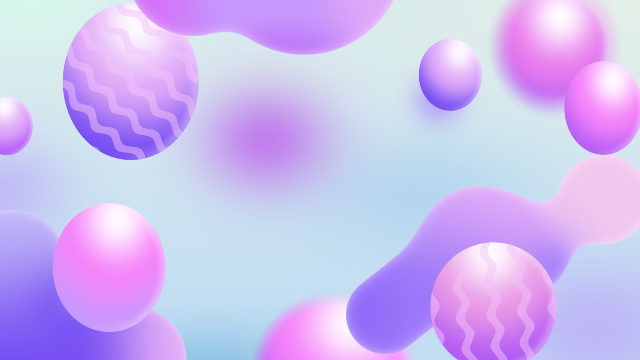
Give the GLSL for this background, as a WebGL 1 fragment shader.

```glsl
precision highp float;
uniform vec2 u_resolution;

// Layout space: 16 wide by 9 high, origin at the lower left
const float HEIGHT = 9.0;

// Backdrop colours
const vec3 SKY_LOW = vec3(0.76, 0.87, 0.95);
const vec3 SKY_HIGH = vec3(0.85, 0.92, 0.93);
const vec3 MINT = vec3(0.84, 0.98, 0.92);
const vec3 CREAM = vec3(0.90, 0.94, 0.90);
const vec3 AZURE = vec3(0.68, 0.82, 0.93);
const vec3 CERULEAN = vec3(0.52, 0.74, 0.88);
const vec3 LAVENDER = vec3(0.74, 0.70, 0.97);
const vec3 ORCHID = vec3(0.75, 0.48, 0.93);

// Shape colours
const vec3 WHITE = vec3(1.0, 0.98, 1.0);
const vec3 BLUSH = vec3(0.94, 0.78, 0.93);
const vec3 PINK = vec3(0.87, 0.66, 0.97);
const vec3 MAGENTA = vec3(0.96, 0.52, 0.98);
const vec3 ROSE = vec3(0.91, 0.60, 0.90);
const vec3 LILAC = vec3(0.78, 0.60, 0.99);
const vec3 PURPLE = vec3(0.70, 0.36, 0.96);
const vec3 VIOLET = vec3(0.62, 0.48, 0.98);
const vec3 INDIGO = vec3(0.46, 0.30, 0.95);
const vec3 STRIPE = vec3(0.95, 0.76, 0.98);

// Ball centres and radii as (x, y, rx, ry)
const vec4 BALL_WAVY_TOP = vec4(3.27, 6.96, 1.70, 1.96);
const vec4 BALL_WAVY_LOW = vec4(12.34, 1.33, 1.58, 1.61);
const vec4 BALL_EDGE = vec4(0.17, 5.85, 0.65, 0.73);
const vec4 BALL_SMALL = vec4(11.26, 7.13, 0.79, 0.90);
const vec4 BALL_RIGHT = vec4(15.09, 6.30, 0.98, 1.17);
const vec4 BALL_LEFT = vec4(2.73, 2.31, 1.41, 1.61);
const vec4 BALL_HAZY_TOP = vec4(13.87, 7.85, 1.38, 1.48);
const vec4 BALL_HAZY_LOW = vec4(8.35, -0.27, 1.90, 1.80);

const float STRIPE_WIDTH = 0.23;
const float STRIPE_WAVE = 0.09;
const float RIM_LIGHT = 0.35;

float pixelSize() { return HEIGHT / u_resolution.y; }

float cover(float d) { return clamp(0.5 - d / pixelSize(), 0.0, 1.0); }

float glow(vec2 p, vec2 center, vec2 size) {
  vec2 q = (p - center) / size;
  return exp(-dot(q, q));
}

float circle(vec2 p, vec2 center, float r) { return length(p - center) - r; }

float capsule(vec2 p, vec2 a, vec2 b, float r) {
  vec2 pa = p - a, ba = b - a;
  return length(pa - ba * clamp(dot(pa, ba) / dot(ba, ba), 0.0, 1.0)) - r;
}

float smoothMin(float a, float b, float k) {
  float h = max(k - abs(a - b), 0.0);
  return min(a, b) - h * h / (4.0 * k);
}

float ellipse(vec2 p, vec4 e) {
  return (length((p - e.xy) / e.zw) - 1.0) * min(e.z, e.w);
}

// Lit ball: white highlight, body colour, then shade away from the light
vec3 ball(vec3 under, vec2 p, vec4 e, vec2 light, vec3 body, vec3 shade, float blur) {
  vec2 q = (p - e.xy) / e.zw;
  float t = length(q - light);
  vec3 c = mix(WHITE, body, smoothstep(0.0, 0.95, t));
  c = mix(c, shade, smoothstep(0.8, 1.75, t));
  c = mix(c, WHITE, RIM_LIGHT * smoothstep(0.82, 1.0, length(q)) * smoothstep(-0.5, 0.9, q.x));
  float d = ellipse(p, e);
  float soft = max(blur, 0.5 * pixelSize());
  return mix(under, c, 1.0 - smoothstep(-soft, soft, d));
}

// Wavy bands running along a direction, bent towards the ball's rim
float stripes(vec2 p, vec4 e, vec2 along, float spacing) {
  vec2 q = p - e.xy;
  float u = dot(q, along);
  float v = dot(q, vec2(-along.y, along.x)) * (1.0 + 0.06 * u * u);
  v += STRIPE_WAVE * sin(u * 8.0);
  float d = abs(fract(v / spacing + 0.5) - 0.5) * spacing - 0.5 * STRIPE_WIDTH;
  return cover(d) * cover(ellipse(p, e));
}

vec3 blob(vec3 under, vec3 c, float d) {
  return mix(under, mix(c, WHITE, RIM_LIGHT * exp(min(d, 0.0) * 9.0)), cover(d));
}

vec3 backdrop(vec2 p) {
  vec3 c = mix(SKY_LOW, SKY_HIGH, smoothstep(0.0, 8.0, p.y));
  c = mix(c, MINT, 0.8 * glow(p, vec2(0.8, 9.0), vec2(2.2, 1.3)));
  c = mix(c, CREAM, 0.8 * glow(p, vec2(16.0, 9.0), vec2(5.0, 2.0)));
  c = mix(c, AZURE, 0.75 * glow(p, vec2(10.5, 4.1), vec2(2.8, 1.5)));
  c = mix(c, CERULEAN, 0.85 * glow(p, vec2(5.3, -0.3), vec2(2.2, 1.1)));
  c = mix(c, LAVENDER, 0.8 * glow(p, vec2(0.0, 4.2), vec2(1.7, 1.3)));
  c = mix(c, LAVENDER, 0.9 * glow(p, vec2(14.9, 0.8), vec2(2.3, 1.6)));
  return mix(c, ORCHID, 0.95 * glow(p, vec2(6.65, 5.5), vec2(1.6, 1.3)));
}

void main() {
  vec2 p = gl_FragCoord.xy * pixelSize();
  vec3 col = backdrop(p);

  // Out-of-focus balls
  col = ball(col, p, BALL_HAZY_TOP, vec2(0.1, 0.5), MAGENTA * 0.95, PURPLE, 0.38);
  col = ball(col, p, BALL_HAZY_LOW, vec2(0.25, 0.65), MAGENTA, PURPLE, 0.24);

  // Upper left ball and the blob above it
  col = ball(col, p, BALL_WAVY_TOP, vec2(0.1, 0.75), PINK, INDIGO, 0.0);
  col = mix(col, STRIPE, 0.5 * stripes(p, BALL_WAVY_TOP, vec2(0.71, -0.71), 0.67));
  float d = smoothMin(circle(p, vec2(4.83, 9.77), 1.67), circle(p, vec2(7.6, 10.15), 2.52), 0.65);
  vec3 c = mix(mix(PURPLE, MAGENTA, 0.5), LILAC, smoothstep(3.5, 6.0, p.x));
  c = mix(c, PINK, smoothstep(7.5, 9.3, p.x));
  c = mix(c, PURPLE, 0.6 * glow(p, vec2(7.0, 7.7), vec2(2.0, 0.6)));
  col = blob(col, c, d);

  // Right blob, violet at its foot and blush at its tip
  d = capsule(p, vec2(9.63, 1.13), vec2(11.46, 2.58), 0.98);
  d = smoothMin(d, circle(p, vec2(11.98, 3.08), 1.27), 0.9);
  d = smoothMin(d, circle(p, vec2(13.17, 2.75), 1.08), 0.9);
  d = smoothMin(d, circle(p, vec2(15.1, 4.02), 1.12), 0.95);
  c = mix(VIOLET, PINK, smoothstep(1.2, 4.8, p.y + 0.35 * (p.x - 11.5)));
  c = mix(c, BLUSH, smoothstep(13.0, 15.0, p.x + 0.5 * (p.y - 3.5)));
  c = mix(c, VIOLET, 0.75 * glow(p, vec2(14.0, 2.2), vec2(0.9, 0.8)));
  c = mix(c, INDIGO, 0.35 * glow(p, vec2(9.0, 1.2), vec2(1.1, 1.2)));
  col = blob(col, c, d);

  // Left blob with the shadow of the ball resting on it
  d = capsule(p, vec2(0.3, 2.4), vec2(0.4, 0.0), 1.35);
  d = smoothMin(d, capsule(p, vec2(0.4, 0.0), vec2(3.33, 0.0), 1.33), 0.3);
  c = mix(INDIGO, LAVENDER, smoothstep(-0.5, 3.8, p.y));
  c = mix(c, PINK, smoothstep(1.8, 4.4, p.x));
  c = mix(c, INDIGO, 0.7 * glow(p, vec2(1.75, 1.2), vec2(1.1, 1.1)));
  col = blob(col, c, d);

  // Balls in front
  col = mix(col, VIOLET, 0.6 * glow(p, vec2(10.95, 6.5), vec2(0.6, 0.6)));
  col = ball(col, p, BALL_SMALL, vec2(0.3, 0.65), PINK, INDIGO, 0.0);
  col = ball(col, p, BALL_EDGE, vec2(-0.1, 0.7), PINK, PURPLE, 0.0);
  col = ball(col, p, BALL_RIGHT, vec2(0.25, 0.6), MAGENTA, PURPLE, 0.0);
  col = ball(col, p, BALL_LEFT, vec2(0.15, 0.75), MAGENTA, LILAC, 0.0);
  col = ball(col, p, BALL_WAVY_LOW, vec2(-0.05, 0.85), ROSE, PURPLE, 0.0);
  col = mix(col, STRIPE, 0.5 * stripes(p, BALL_WAVY_LOW, vec2(0.12, -0.99), 0.77));

  gl_FragColor = vec4(col, 1.0);
}
```
